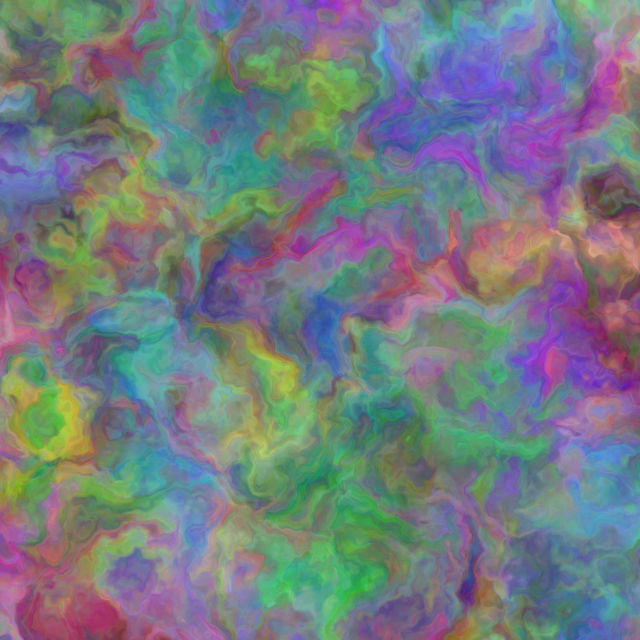
Write a WebGL 2 fragment shader that draws this texture.

```glsl
#version 300 es
precision highp float;

#define BASE_CELLS 3.3
#define COLOR_OCTAVES 6
#define WARP_OCTAVES 5
#define GAIN 0.5
#define WARP_STRENGTH 1.5
#define CELL_MEAN 0.40
#define BODY_CONTRAST 0.70
#define VEIL_CONTRAST 0.46
#define VEIL_SCALE 1.25
#define MEAN_COLOR vec3(0.482, 0.450, 0.502)

uniform vec2 u_resolution;
out vec4 fragColor;

vec3 hash3(vec3 p) {
    p = fract(p * vec3(0.1031, 0.1030, 0.0973));
    p += dot(p, p.yxz + 33.33);
    return fract((p.xxy + p.yxx) * p.zyx);
}

// Rounded nearest-point distance for three independent point sets
vec3 cells(vec2 p, float seed) {
    vec2 home = floor(p);
    vec2 local = p - home;
    vec3 nearest = vec3(4.0);
    for (int j = -1; j <= 1; j++) {
        for (int i = -1; i <= 1; i++) {
            vec2 offset = vec2(i, j);
            vec2 id = home + offset + 100.0;
            vec3 dx = offset.x - local.x + hash3(vec3(id, seed));
            vec3 dy = offset.y - local.y + hash3(vec3(id, seed + 57.0));
            nearest = min(nearest, dx * dx + dy * dy);
        }
    }
    return smoothstep(0.0, 1.0, sqrt(nearest));
}

// Octaves alternate in sign so that creases appear both light and dark
vec3 layeredCells(vec2 p, int octaves, float seed) {
    const mat2 turn = mat2(0.8, 0.6, -0.6, 0.8);
    vec3 sum = vec3(0.0);
    float amplitude = 0.5;
    for (int i = 0; i < octaves; i++) {
        sum += amplitude * (cells(p, seed + float(i) * 3.0) - CELL_MEAN);
        amplitude *= -GAIN;
        p = turn * p * 2.03 + 7.3;
    }
    return sum;
}

void main() {
    vec2 uv = gl_FragCoord.xy / u_resolution;
    vec2 p = uv * BASE_CELLS;

    // Two rounds of warping fold the cells into wisps
    vec3 bend = layeredCells(p, WARP_OCTAVES, 11.0);
    vec3 swirl = layeredCells(p + WARP_STRENGTH * bend.xy, WARP_OCTAVES, 171.0);

    // A body of color under a thinner veil that is folded another way
    vec2 bodyPoint = p + WARP_STRENGTH * swirl.xy;
    vec2 veilPoint = p * VEIL_SCALE + WARP_STRENGTH * vec2(bend.z, swirl.z);
    vec3 body = layeredCells(bodyPoint, COLOR_OCTAVES, 331.0);
    vec3 veil = layeredCells(veilPoint, COLOR_OCTAVES, 463.0);

    // Each color channel follows its own cell pattern
    vec3 color = MEAN_COLOR + BODY_CONTRAST * body + VEIL_CONTRAST * veil;
    fragColor = vec4(clamp(color, 0.0, 1.0), 1.0);
}
```
